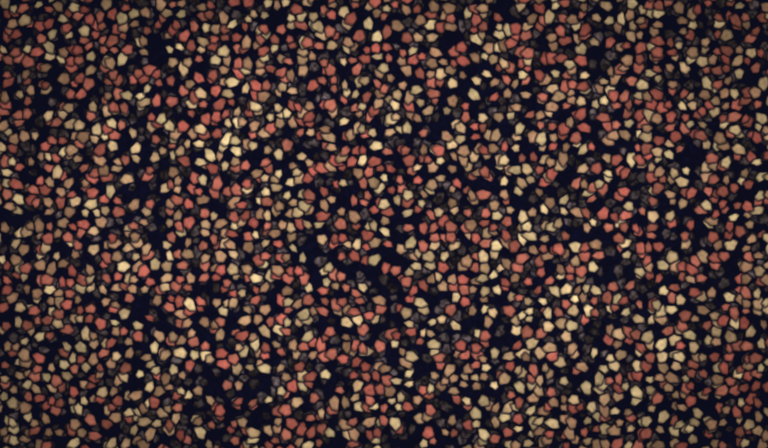
This texture is drawn by a WebGL 1 fragment shader. Its source:

```glsl
precision highp float;
uniform vec2 u_resolution;

#define ROWS 41.0          // grain cells per canvas height
#define LIGHT_SHARE 0.76   // chance that a cell holds a light grain
#define DARK_SHARE 0.62    // chance that a cell holds a grey grain
#define RED_SHARE 0.41     // part of the light grains that are red
#define SOFTNESS 0.13      // edge blur in cells
#define SPECKLE 3.4        // mottling frequency per cell
#define VIGNETTE 0.34

const vec3 NAVY  = vec3(0.050, 0.052, 0.120);
const vec3 GREY  = vec3(0.330, 0.285, 0.290);
const vec3 RED   = vec3(0.760, 0.390, 0.340);
const vec3 TAN   = vec3(0.720, 0.540, 0.410);
const vec3 CREAM = vec3(0.910, 0.790, 0.580);

vec4 hash4(vec2 p) {
  vec4 h = fract(p.xyxy * vec4(0.1031, 0.1030, 0.0973, 0.1099));
  h += dot(h, h.wzxy + 33.33);
  return fract((h.xxyz + h.yzzw) * h.zywx);
}

float noise(vec2 p) {
  vec2 i = floor(p), f = fract(p);
  f = f * f * (3.0 - 2.0 * f);
  float low  = mix(hash4(i).x, hash4(i + vec2(1.0, 0.0)).x, f.x);
  float high = mix(hash4(i + vec2(0.0, 1.0)).x, hash4(i + 1.0).x, f.x);
  return mix(low, high, f.y);
}

// Signed distance to a pebble: a turned ellipse with a lumpy outline
float pebble(vec2 v, float radius, vec4 rnd) {
  float turn = rnd.x * 6.2832;
  float c = cos(turn), s = sin(turn);
  v = mat2(c, -s, s, c) * v;
  float stretch = mix(1.0, 1.24, rnd.y);
  v *= vec2(1.0 / stretch, stretch);
  float angle = atan(v.y, v.x);
  float lumps = 0.07 * sin(3.0 * angle + 6.2832 * rnd.z)
              + 0.05 * sin(5.0 * angle + 6.2832 * rnd.w);
  return length(v) * (1.0 + lumps) - radius;
}

vec3 lightColour(vec4 rnd, float redness) {
  vec3 pale = mix(TAN, CREAM, smoothstep(0.1, 0.9, rnd.y));
  vec3 warm = mix(RED, TAN, 0.35 * rnd.y);
  return mix(pale, warm, step(rnd.x, redness)) * mix(0.78, 1.08, rnd.z);
}

// Paints one layer of scattered grains over the colour below
vec3 paintGrains(vec3 below, vec2 q, float seed, float isLight, float mottle) {
  vec3 colour = below;
  vec2 base = floor(q);
  for (int y = -1; y <= 1; y++) {
    for (int x = -1; x <= 1; x++) {
      vec2 cell = base + vec2(float(x), float(y));
      vec4 place = hash4(cell + seed);
      vec4 form = hash4(cell + seed + 71.7);
      vec4 tint = hash4(cell + seed + 153.1);
      float cluster = noise(cell * 0.28 + seed) - 0.5;
      float share = mix(DARK_SHARE, LIGHT_SHARE, isLight) + 0.5 * cluster;
      float present = step(place.w, share);

      vec2 centre = cell + 0.1 + 0.8 * place.xy;
      float d = pebble(q - centre, mix(0.35, 0.57, place.z), form);
      float body = present * (1.0 - smoothstep(-SOFTNESS, SOFTNESS, d));
      float shadow = present * (1.0 - smoothstep(0.0, 0.26, d));
      float dome = smoothstep(0.12, -0.30, d);

      float redness = RED_SHARE + 0.5 * (noise(cell * 0.17 + 37.0) - 0.5);
      vec3 pale = lightColour(tint, redness) * mix(0.86, 1.10, mottle);
      vec3 grey = GREY * mix(0.55, 1.1, tint.x) * mix(0.25, 1.5, mottle);
      vec3 grain = mix(grey, pale, isLight) * mix(0.48, 1.0, dome);
      colour = mix(colour, NAVY, 0.6 * shadow);
      colour = mix(colour, grain, body);
    }
  }
  return colour;
}

void main() {
  vec2 uv = gl_FragCoord.xy / u_resolution;
  vec2 q = gl_FragCoord.xy / u_resolution.y * ROWS + 20.0;
  float mottle = 0.6 * noise(q * SPECKLE) + 0.4 * noise(q * SPECKLE * 0.55 + 9.0);

  // Grey grains lie in the dark, light grains on top
  vec3 colour = NAVY * mix(0.8, 1.3, mottle);
  colour = paintGrains(colour, q + 0.5, 11.3, 0.0, mottle);
  colour = paintGrains(colour, q, 207.9, 1.0, mottle);

  // Darker corners with a faint blue lift in the shadows
  float edge = smoothstep(0.30, 0.74, length(uv - 0.5));
  colour *= 1.0 - VIGNETTE * edge;
  colour = max(colour, NAVY * 0.9);
  gl_FragColor = vec4(colour, 1.0);
}
```
